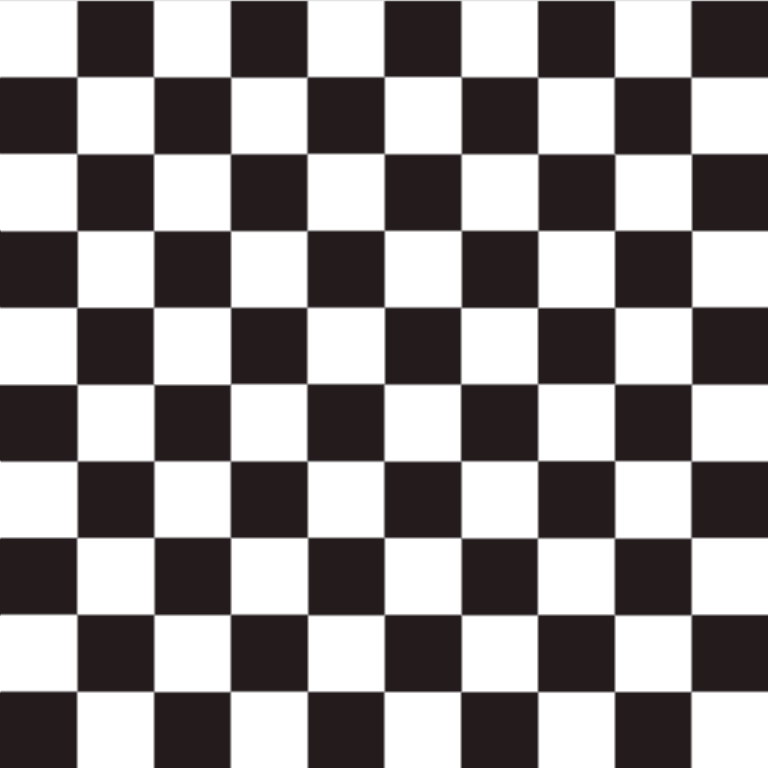
Give the GLSL for this pattern, as a WebGL 2 fragment shader.

```glsl
#version 300 es
precision highp float;
// Ten by ten checkerboard in ink and white, with soft, slightly uneven tile edges.

uniform vec2 u_resolution;
out vec4 fragColor;

float hash(vec2 p) {
    return fract(sin(dot(p, vec2(127.1, 311.7))) * 43758.5453);
}

void main() {
    vec2 uv = gl_FragCoord.xy / u_resolution;
    vec2 grid = uv * 10.0 + vec2(-0.008, 0.008);

    // Nearest inner grid line on each axis; the canvas border has none
    vec2 line = clamp(floor(grid + 0.5), 1.0, 9.0);
    vec2 tile = floor(grid);

    // Each tile side drifts a little from its grid line
    vec2 drift = vec2(hash(vec2(line.x, tile.y)), hash(vec2(tile.x + 37.0, line.y))) - 0.5;
    vec2 offset = grid - line - 0.012 * drift;

    // Soft side of each line, from -1 to 1, multiplied into the checker sign
    vec2 softness = max(vec2(0.019), 10.0 / u_resolution);
    vec2 side = clamp(offset / softness, -1.0, 1.0);
    float parity = 1.0 - 2.0 * mod(line.x + line.y, 2.0);
    float inkAmount = 0.5 + 0.5 * side.x * side.y * parity;

    vec3 ink = vec3(0.14, 0.11, 0.11);
    vec3 color = mix(vec3(1.0), ink, inkAmount);

    // Pale hairline along the top border
    float hairline = smoothstep(0.9975, 0.9992, uv.y);
    color = mix(color, vec3(0.87), 0.85 * hairline);

    fragColor = vec4(color, 1.0);
}
```
